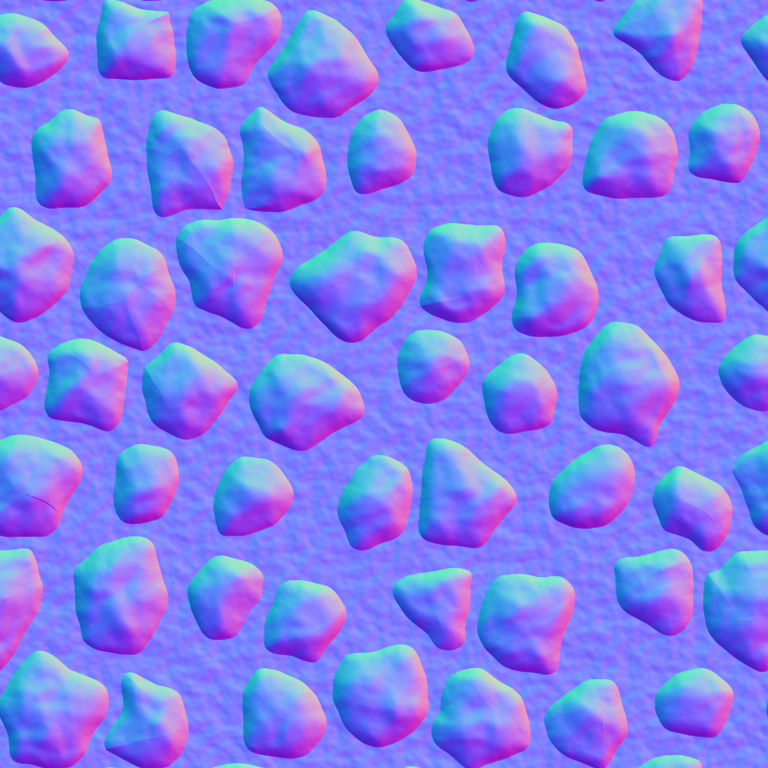
Reproduce this texture map procedurally as a WebGL 2 fragment shader.

```glsl
#version 300 es
precision highp float;
precision highp int;
// Tiling normal map of rounded, irregular pebbles set in rough ground.

uniform vec2 u_resolution;
out vec4 fragColor;

const float TAU = 6.2831853;
const float GRID = 7.0;

// Two random values in 0..1 for a lattice point and a seed
vec2 hash2(vec2 cell, float seed) {
  uvec3 v = uvec3(ivec3(vec3(cell, seed))) * 1664525u + 1013904223u;
  v.x += v.y * v.z; v.y += v.z * v.x; v.z += v.x * v.y;
  v ^= v >> 16u;
  v.x += v.y * v.z; v.y += v.z * v.x;
  return vec2(v.xy >> 8u) / 16777216.0;
}

float cornerSlope(vec2 cell, vec2 offset, float period, float seed) {
  float angle = TAU * hash2(mod(cell, period), seed).x;
  return dot(vec2(cos(angle), sin(angle)), offset);
}

// Gradient noise that wraps after a whole number of cells
float noise(vec2 uv, float period, float seed) {
  vec2 p = uv * period, i = floor(p), f = p - i;
  vec2 s = f * f * f * (f * (f * 6.0 - 15.0) + 10.0);
  vec2 e = vec2(1.0, 0.0);
  float low = mix(cornerSlope(i, f, period, seed),
                  cornerSlope(i + e.xy, f - e.xy, period, seed), s.x);
  float high = mix(cornerSlope(i + e.yx, f - e.yx, period, seed),
                   cornerSlope(i + e.xx, f - e.xx, period, seed), s.x);
  return mix(low, high, s.y);
}

// Distance to a soft-cornered polygon with uneven sides
float pebble(vec2 p, vec2 id) {
  float size = 0.047 + 0.023 * hash2(id, 2.0).x;
  float sum = 0.0;
  for (float side = 0.0; side < 6.0; side++) {
    vec2 rnd = hash2(id, 10.0 + side);
    float angle = (side + 0.75 * rnd.x) * TAU / 6.0;
    float reach = size * (0.82 + 0.36 * rnd.y);
    sum += exp(130.0 * (dot(p, vec2(cos(angle), sin(angle))) - reach));
  }
  return log(sum) / 130.0;
}

float smoothMin(float a, float b, float k) {
  float h = max(k - abs(a - b), 0.0) / k;
  return min(a, b) - h * h * k * 0.25;
}

// Depth inside the nearest pebble, keeping a gap to its neighbour
float pebbleDepth(vec2 uv) {
  float nearest = 1.0, second = 1.0;
  float row = floor(uv.y * GRID);
  for (float j = -1.0; j <= 1.0; j++) {
    float y = row + j;
    float shift = fract(mod(y, GRID) * 3.0 / GRID);
    float column = floor(uv.x * GRID - shift);
    for (float i = -1.0; i <= 1.0; i++) {
      vec2 cell = vec2(column + i, y);
      vec2 id = mod(cell, GRID);
      vec2 jitter = 0.5 + 0.34 * (hash2(id, 1.0) - 0.5);
      vec2 p = uv - (cell + vec2(shift, 0.0) + jitter) / GRID;
      if (dot(p, p) > 0.026) continue;
      float d = pebble(p, id);
      second = min(second, max(nearest, d));
      nearest = min(nearest, d);
    }
  }
  return smoothMin(-nearest, 0.5 * (second - nearest) - 0.007, 0.01);
}

float height(vec2 uv) {
  // Bend the outlines
  vec2 bend = 0.013 * vec2(noise(uv, 15.0, 3.0), noise(uv, 15.0, 4.0));
  bend += 0.0025 * vec2(noise(uv, 37.0, 5.0), noise(uv, 37.0, 6.0));
  float depth = max(pebbleDepth(uv + bend), 0.0);

  // Steep rim that flattens into a broad dome
  float dome = 0.017 * (1.0 - exp(-depth / 0.012));
  dome += 0.42 * depth * (1.0 - 5.0 * depth);

  // Fine grit on the ground, broad dents on the pebbles
  float grit = 0.0022 * noise(uv, 26.0, 7.0) + 0.0018 * noise(uv, 58.0, 8.0)
             + 0.0005 * noise(uv, 117.0, 9.0);
  float dents = 0.011 * noise(uv + bend, 21.0, 20.0)
              + 0.0026 * noise(uv + bend, 44.0, 21.0);
  return dome + mix(grit, dents + 0.4 * grit, smoothstep(0.0, 0.025, depth));
}

void main() {
  vec2 uv = gl_FragCoord.xy / u_resolution;
  vec2 e = vec2(0.0012, 0.0);
  vec2 slope = vec2(height(uv + e.xy) - height(uv - e.xy),
                    height(uv + e.yx) - height(uv - e.yx)) / (2.0 * e.x);
  vec3 normal = normalize(vec3(-slope, 1.0));
  fragColor = vec4(0.5 + 0.5 * normal, 1.0);
}
```
